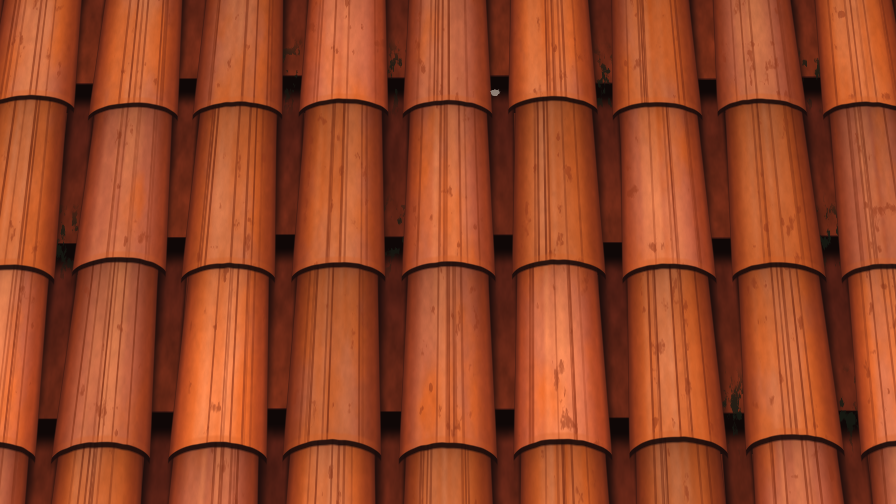
A WebGL 2 fragment shader for this texture:

```glsl
#version 300 es
precision highp float;

uniform vec2 u_resolution;
out vec4 fragColor;

const vec3 PALE = vec3(0.85, 0.48, 0.30);
const vec3 ORANGE = vec3(0.78, 0.35, 0.14);
const vec3 DUSTY = vec3(0.67, 0.33, 0.23);
const vec3 RUST = vec3(0.52, 0.20, 0.10);
const vec3 BROWN = vec3(0.32, 0.12, 0.08);
const vec3 GAP = vec3(0.10, 0.045, 0.04);
const vec3 LICHEN = vec3(0.75, 0.69, 0.64);

const float COLUMNS = 9.0;
const float TOP_SPACING = 0.2014;     // column spacing in canvas heights
const float BOTTOM_SPACING = 0.2324;

float hash(vec2 p) {
    vec3 a = fract(vec3(p.xyx) * 0.1031);
    a += dot(a, a.yzx + 33.33);
    return fract((a.x + a.y) * a.z);
}

float noise(vec2 p) {
    vec2 i = floor(p), f = fract(p);
    f = f * f * (3.0 - 2.0 * f);
    return mix(mix(hash(i), hash(i + vec2(1, 0)), f.x),
               mix(hash(i + vec2(0, 1)), hash(i + vec2(1, 1)), f.x), f.y);
}

float fbm(vec2 p) {
    float sum = 0.0, amp = 0.5;
    for (int i = 0; i < 4; i++) {
        sum += amp * noise(p);
        p = p * 2.03 + 17.1;
        amp *= 0.5;
    }
    return sum / 0.9375;
}

// Lengthwise scratches at random places across one tile
float grooves(float w, float along, vec2 id, float aa) {
    float dark = 0.0;
    for (int i = 0; i < 7; i++) {
        vec2 seed = id * 7.3 + float(i) * vec2(13.7, 5.1);
        float place = mix(-0.7, 0.75, hash(seed));
        float width = mix(0.004, 0.014, hash(seed + 2.7));
        float line = 1.0 - smoothstep(width, width + aa * 1.3, abs(w - place));
        float wear = 0.6 + 0.4 * noise(vec2(along * 4.0, hash(seed + 9.0) * 50.0));
        dark = max(dark, line * wear * mix(0.35, 0.85, hash(seed + 5.2)));
    }
    return dark;
}

// Clay of a rounded cover tile; w runs -1..1 across, along runs 0..1 down
vec3 coverClay(float w, float along, vec2 id, float aa) {
    vec2 seed = id * 19.7;
    float patches = fbm(vec2(w * 1.5, along * 2.2) + seed);
    float fibre = noise(vec2(w * 9.0, along * 0.8) + seed);
    float grain = fbm(vec2(w * 12.0, along * 20.0) + seed);
    float dusty = smoothstep(0.35, 0.75, patches + 0.8 * hash(id + 3.1) - 0.4);
    vec3 clay = mix(ORANGE, DUSTY, dusty);
    float crown = 1.0 - smoothstep(0.15, 0.85, abs(w + 0.1));
    clay = mix(clay, PALE, crown * clamp(0.15 + 0.6 * fibre + 0.9 * (patches - 0.35), 0.0, 1.0));
    clay = mix(clay, RUST, smoothstep(0.5, 0.92, abs(w + 0.03)) * 0.9);
    clay = mix(clay, RUST * 0.9, grooves(w, along, id, aa));
    clay *= (0.94 + 0.12 * grain) * mix(0.88, 1.14, hash(id + 8.4));
    clay *= 0.92 + 0.13 * smoothstep(0.0, 0.6, along);
    float stain = smoothstep(0.7, 0.82, fbm(vec2(w * 5.0, along * 9.0) + seed + 31.0));
    clay = mix(clay, RUST, 0.5 * stain);
    return mix(clay, BROWN, 0.7 * smoothstep(0.86, 1.0, abs(w)));
}

// Recessed channel between two columns, with its own overlaps and moss
vec3 channel(vec2 roof, float aaV) {
    float id = floor(roof.x + 0.5);
    float x = fract(roof.x + 0.5) - 0.5;
    float v = roof.y + 0.22 + 0.07 * (hash(vec2(id, 4.0)) - 0.5);
    float f = fract(v);
    float grain = fbm(vec2(roof.x * 12.0, v * 9.0));
    float tone = 0.5 * (hash(vec2(id, floor(v)) + 60.0) - 0.5);
    vec3 clay = mix(BROWN, RUST, clamp(0.1 + tone + 0.5 * smoothstep(0.2, 0.95, f), 0.0, 1.0));
    clay *= 0.75 + 0.4 * grain;
    clay = mix(GAP, clay, smoothstep(-0.15, -0.02, x) * smoothstep(0.15, 0.09, x));
    float opening = smoothstep(0.0, aaV * 2.0, f) * (1.0 - smoothstep(0.08, 0.2, f));
    clay = mix(clay, GAP * 0.6, opening);
    float nearLip = 1.0 - smoothstep(0.04, 0.3, min(f, 1.0 - f));
    float moss = smoothstep(0.58, 0.72, fbm(roof * vec2(22.0, 15.0) + 7.0));
    moss *= step(0.5, hash(vec2(id, floor(v + 0.5)) + 23.0));
    return mix(clay, vec3(0.09, 0.10, 0.07), moss * nearLip * 0.85);
}

// Paint one cover tile and the shadow below its curved lip
vec3 layTile(vec3 under, float q, float v, vec2 id, vec2 aa) {
    float along = v - id.y + 1.0 - 0.055 * (hash(id) - 0.5);
    float halfWidth = mix(0.365, 0.425, clamp(along, 0.0, 1.0));
    float w = (q - 0.02 * (hash(id + 6.3) - 0.5)) / halfWidth;
    float aaW = aa.x / halfWidth;
    float ragged = 0.004 * (noise(vec2(w * 7.0, 3.0) + id * 11.0) - 0.5);
    float arc = sqrt(1.0 - 0.94 * min(w * w, 1.0)) - 0.245;
    float past = along - 1.0 + 0.115 * arc + ragged;
    float across = 1.0 - smoothstep(1.0 - aaW, 1.0 + aaW, abs(w));
    float shadow = 0.85 * (1.0 - smoothstep(0.018, 0.038, past)) + 0.35 * exp(-max(past, 0.0) / 0.07);
    under = mix(under, GAP, min(shadow, 0.92) * across);
    vec3 clay = coverClay(w, along, id, aaW);
    float rim = smoothstep(-0.045, -0.025, past);
    clay = mix(clay, ORANGE, rim * 0.35 * (1.0 - w * w));
    float body = 1.0 - smoothstep(-aa.y, aa.y, past);
    return mix(under, clay, body * across);
}

// Sparse pale flecks
float flecks(vec2 p) {
    vec2 cell = floor(p), f = fract(p) - 0.5;
    float size = 0.28 * step(0.997, hash(cell + 41.0));
    float d = length(f * vec2(1.0, 1.5)) + 0.25 * (noise(p * 7.0) - 0.5);
    return size > 0.0 ? 1.0 - smoothstep(size - 0.08, size, d) : 0.0;
}

void main() {
    vec2 p = gl_FragCoord.xy / u_resolution.y;
    float spacing = mix(BOTTOM_SPACING, TOP_SPACING, p.y);
    // Receding roof plane: x counts columns, y counts rows downward
    float middle = 0.5 * u_resolution.x / u_resolution.y;
    vec2 roof = vec2((p.x - middle) / spacing + 0.5 * COLUMNS,
                     (4.8 - 1.0 / spacing) / 0.2195);
    vec2 aa = vec2(1.0 / spacing, 0.1412 / (spacing * spacing)) / u_resolution.y;
    vec3 color = channel(roof, aa.y);
    float column = floor(roof.x);
    float q = roof.x - column - 0.5;
    for (int i = 2; i >= 0; i--) {   // lower rows first, upper rows overlap them
        float row = floor(roof.y) + float(i);
        color = layTile(color, q, roof.y, vec2(column, row), aa);
    }
    color = mix(color, LICHEN, 0.7 * flecks(p * 30.0));
    fragColor = vec4(color, 1.0);
}
```
